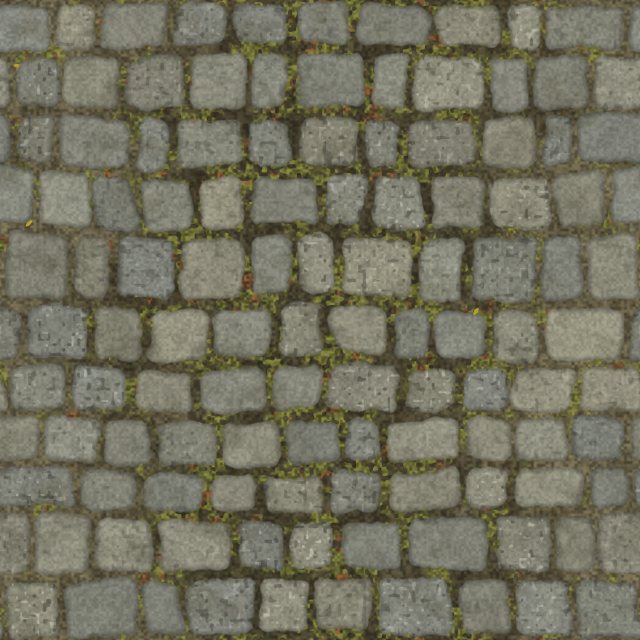
Reproduce this texture procedurally as a WebGL 2 fragment shader.

```glsl
#version 300 es
precision highp float;
// Worn grey cobblestones in eleven uneven courses, with gritty and mossy joints.
uniform vec2 u_resolution;
out vec4 fragColor;

const int COURSES = 11;
// Per course, from the bottom: lower edge, stones across, offset of the first joint.
const vec3 COURSE[COURSES] = vec3[COURSES](
  vec3(0.000, 10., 0.000), vec3(0.099, 10., 0.048), vec3(0.197, 10., 0.003),
  vec3(0.271, 11., 0.073), vec3(0.352, 10., 0.014), vec3(0.436, 11., 0.051),
  vec3(0.531, 11., 0.002), vec3(0.639, 11., 0.047), vec3(0.734, 11., 0.011),
  vec3(0.824, 11., 0.025), vec3(0.919, 10., 0.068));

const vec3 STONE_COOL = vec3(0.50, 0.51, 0.475);
const vec3 STONE_WARM = vec3(0.56, 0.55, 0.475);
const vec3 STONE_DARK = vec3(0.41, 0.40, 0.33);
const vec3 SOIL = vec3(0.24, 0.22, 0.155);
const vec3 GRIT = vec3(0.43, 0.40, 0.30);
const vec3 MOSS = vec3(0.47, 0.48, 0.22);
const vec3 RUST = vec3(0.50, 0.33, 0.19);
const vec3 LEAF = vec3(0.72, 0.62, 0.16);

float hash(vec2 p, float seed) {
  vec3 q = fract((p.xyx + seed * 17.13) * vec3(0.1031, 0.1030, 0.0973));
  q += dot(q, q.yzx + 33.33);
  return fract((q.x + q.y) * q.z);
}

// Value noise that wraps at the canvas edges.
float noise(vec2 uv, float freq, float seed) {
  vec2 p = uv * freq, c = floor(p), f = fract(p);
  f *= f * (3.0 - 2.0 * f);
  vec2 a = mod(c, freq), b = mod(c + 1.0, freq);
  return mix(mix(hash(a, seed), hash(vec2(b.x, a.y), seed), f.x),
             mix(hash(vec2(a.x, b.y), seed), hash(b, seed), f.x), f.y);
}

float fbm(vec2 uv, float freq, float seed) {
  float sum = 0.0, amp = 0.5;
  for (int i = 0; i < 4; i++) {
    sum += amp * noise(uv, freq, seed + float(i));
    freq *= 2.0;
    amp *= 0.5;
  }
  return sum / 0.9375;
}

float roundBox(vec2 p, vec2 halfSize, float radius) {
  vec2 q = abs(p) - halfSize + radius;
  return length(max(q, 0.0)) + min(max(q.x, q.y), 0.0) - radius;
}

// Position of a vertical joint, in stones.
float joint(float i, float count, float row) {
  return i + 0.5 * (hash(vec2(mod(i, count), row), 3.0) - 0.5);
}

// Signed distance to the nearest stone in x, its identity in yz.
vec3 cobbles(vec2 uv, float wear) {
  vec2 p = uv;
  p.y = fract(p.y + 0.018 * (noise(uv, 4.0, 5.0) - 0.5) + 0.010 * (noise(uv, 11.0, 6.0) - 0.5));
  p.x += 0.012 * (noise(uv, 14.0, 7.0) - 0.5);
  int r = 0;
  for (int k = 1; k < COURSES; k++) if (p.y >= COURSE[k].x) r = k;
  float row = float(r), count = COURSE[r].y, low = COURSE[r].x;
  float high = r == COURSES - 1 ? 1.0 : COURSE[r + 1].x;

  float u = (p.x - COURSE[r].z) * count, i = floor(u);
  if (u < joint(i, count, row)) i -= 1.0;
  else if (u >= joint(i + 1.0, count, row)) i += 1.0;
  float left = joint(i, count, row), right = joint(i + 1.0, count, row);
  vec2 id = vec2(mod(i, count), row);

  vec2 local = vec2((u - 0.5 * (left + right)) / count, p.y - 0.5 * (low + high));
  float tilt = 0.09 * (hash(id, 8.0) - 0.5);
  local += tilt * vec2(-local.y, local.x);
  vec2 gap = vec2(0.0037, 0.0050) + 0.0022 * wear + 0.0025 * vec2(hash(id, 9.0), hash(id, 10.0));
  vec2 halfSize = 0.5 * vec2((right - left) / count, high - low) - gap;
  float d = roundBox(local, halfSize, 0.010 + 0.008 * hash(id, 11.0));
  d += 0.007 * (noise(uv, 34.0, 12.0) - 0.5) + 0.004 * (noise(uv, 100.0, 13.0) - 0.5);
  return vec3(d, id);
}

vec3 stoneColor(vec2 uv, vec2 id, float d) {
  vec3 c = mix(STONE_COOL, STONE_WARM, hash(id, 20.0));
  c *= 0.93 + 0.14 * hash(id, 21.0);
  c = mix(c, STONE_DARK, 0.45 * smoothstep(0.50, 0.80, fbm(uv, 22.0, 22.0)));
  c *= 1.0 + 0.16 * (fbm(uv, 50.0, 24.0) - 0.5) + 0.20 * (noise(uv, 256.0, 28.0) - 0.5);
  // Pits and pale lichen, stronger on some stones.
  float rough = hash(id, 25.0);
  c *= 1.0 - 0.28 * rough * smoothstep(0.70, 0.90, noise(uv, 130.0, 26.0));
  c += 0.14 * rough * rough * smoothstep(0.74, 0.92, noise(uv, 150.0, 27.0));
  return c * mix(1.0, 0.76, smoothstep(-0.009, 0.001, d));
}

vec3 jointColor(vec2 uv, float wear) {
  float gritty = clamp(0.75 - 0.65 * wear + 1.1 * (fbm(uv, 40.0, 30.0) - 0.5), 0.0, 1.0);
  return mix(SOIL, GRIT, gritty) * (0.72 + 0.56 * noise(uv, 220.0, 31.0));
}

// Coverage of fallen leaves, one chance per grid cell.
float leaves(vec2 uv, float cells, float px) {
  vec2 cell = floor(uv * cells);
  float angle = 6.283 * hash(cell, 40.0), c = cos(angle), s = sin(angle);
  vec2 p = (fract(uv * cells) - 0.3 - 0.4 * vec2(hash(cell, 41.0), hash(cell, 42.0))) / cells;
  p = mat2(c, -s, s, c) * p;
  float d = length(p * vec2(1.0, 2.4)) - 0.0065;
  return step(0.965, hash(cell, 43.0)) * (1.0 - smoothstep(-px, px, d));
}

void main() {
  vec2 uv = gl_FragCoord.xy / u_resolution;
  float px = 1.0 / min(u_resolution.x, u_resolution.y);
  // Joints are wider and greener along the middle.
  float wear = 1.0 - smoothstep(0.14, 0.42, abs(uv.x - 0.48) + 0.22 * (noise(uv, 6.0, 1.0) - 0.5));
  vec3 cobble = cobbles(uv, wear);
  float d = cobble.x;

  float stone = 1.0 - smoothstep(-px, px + 0.001, d);
  vec3 color = mix(jointColor(uv, wear), stoneColor(uv, cobble.yz, d), stone);

  // Moss tufts fill the joints and spill a little over the edges.
  float clump = fbm(uv, 26.0, 50.0) + 0.20 * wear;
  float tuft = smoothstep(0.56, 0.72, clump) * smoothstep(0.30, 0.60, noise(uv, 150.0, 51.0));
  tuft *= smoothstep(-0.004, 0.002, d);
  vec3 moss = mix(MOSS, RUST, smoothstep(0.72, 0.85, noise(uv, 70.0, 52.0)));
  color = mix(color, moss * (0.55 + 0.75 * noise(uv, 240.0, 53.0)), 0.85 * tuft);
  color = mix(color, LEAF, leaves(uv, 13.0, px) * smoothstep(-0.006, 0.0, d));
  fragColor = vec4(color, 1.0);
}
```
